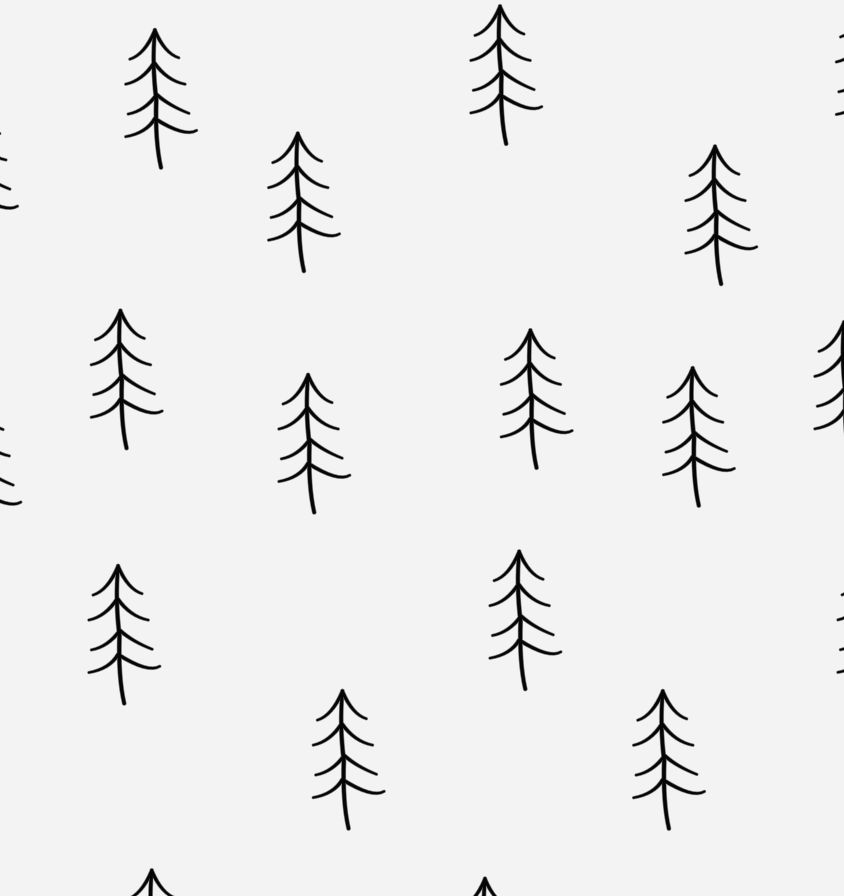
A Shadertoy shader for this pattern:

```glsl
const vec3 PAPER = vec3(0.951);
const vec3 INK = vec3(0.025);
const vec2 PITCH = vec2(0.204, 0.306);   // spacing of trees, in canvas heights
const float TREE_HEIGHT = 0.155;
const float STAGGER = 0.1;               // drop of every other column
const float JITTER = 0.03;

float segmentDistance(vec2 p, vec2 a, vec2 b, float radiusA, float radiusB) {
    vec2 along = b - a;
    float t = clamp(dot(p - a, along) / dot(along, along), 0.0, 1.0);
    return length(p - a - along * t) - mix(radiusA, radiusB, t);
}

vec2 bezier(vec2 a, vec2 b, vec2 c, float t) {
    return mix(mix(a, b, t), mix(b, c, t), t);
}

// Tapered pen stroke along a quadratic curve
float stroke(vec2 p, vec2 a, vec2 b, vec2 c, float radiusA, float radiusC) {
    const int STEPS = 8;
    float d = 1e3;
    vec2 from = a;
    for (int i = 0; i < STEPS; i++) {
        float t0 = float(i) / float(STEPS);
        float t1 = float(i + 1) / float(STEPS);
        vec2 to = bezier(a, b, c, t1);
        d = min(d, segmentDistance(p, from, to,
            mix(radiusA, radiusC, t0), mix(radiusA, radiusC, t1)));
        from = to;
    }
    return d;
}

// Branch from a joint; bend places the control point as a share of the tip
float branch(vec2 p, vec2 joint, vec2 tip, vec2 bend) {
    return stroke(p, joint, joint + tip * bend, joint + tip, 0.0145, 0.0095);
}

// Tree of unit height, apex at the origin, y pointing down
float treeDistance(vec2 p) {
    vec2 sag = vec2(0.42, 0.84);
    vec2 waist = vec2(0.01, 0.5);
    float d = stroke(p, vec2(0.0), vec2(-0.022, 0.25), waist, 0.014, 0.016);
    d = min(d, stroke(p, waist, vec2(0.0, 0.8), vec2(0.044, 0.99), 0.016, 0.0145));

    vec2 joint = vec2(0.0, 0.005);
    d = min(d, branch(p, joint, vec2(-0.18, 0.205), sag));
    d = min(d, branch(p, joint, vec2(0.172, 0.195), sag));

    joint = vec2(-0.005, 0.235);
    d = min(d, branch(p, joint, vec2(-0.205, 0.155), sag));
    d = min(d, branch(p, joint, vec2(0.222, 0.155), sag));

    joint = vec2(0.013, 0.465);
    d = min(d, branch(p, joint, vec2(-0.205, 0.14), sag));
    d = min(d, branch(p, joint, vec2(0.232, 0.135), vec2(0.4, 0.6)));

    joint = vec2(0.0, 0.638);
    d = min(d, branch(p, joint, vec2(-0.21, 0.13), vec2(0.3, 0.8)));
    return min(d, branch(p, joint, vec2(0.3, 0.085), vec2(0.72, 1.6)));
}

// Irregular offset of each tree inside its cell
vec2 treeOffset(vec2 cell) {
    return JITTER * vec2(sin(6.88 - 1.77 * cell.x - 1.4 * cell.y),
                         sin(2.6 * cell.x + 2.9 * cell.y));
}

void mainImage(out vec4 fragColor, in vec2 fragCoord) {
    vec2 p = fragCoord / iResolution.y;
    p.y = 1.0 - p.y;

    // Staggered columns, one tree per cell
    vec2 grid = (p - vec2(0.054, -0.042)) / PITCH;
    float column = floor(grid.x);
    grid.y -= mod(column, 2.0) * STAGGER / PITCH.y;
    vec2 cell = floor(grid);
    vec2 local = (fract(grid) - 0.5) * PITCH - treeOffset(cell);
    vec2 treePoint = local / TREE_HEIGHT + vec2(0.0, 0.5);

    // Soft-edged ink
    float edge = 1.0 / (iResolution.y * TREE_HEIGHT);
    float ink = 1.0 - smoothstep(-edge, edge, treeDistance(treePoint));
    fragColor = vec4(mix(PAPER, INK, ink), 1.0);
}
```
